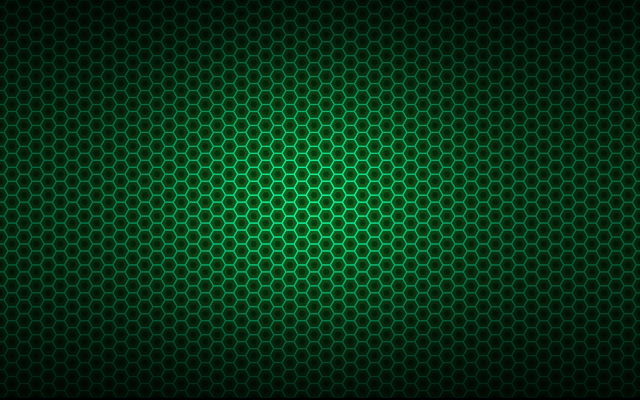
This pattern is drawn by a WebGL 1 fragment shader. Its source:

```glsl
precision highp float;
// A green honeycomb of glowing lines, lit by a soft oval spot over a wide band.
// Two interleaved rectangular lattices give the nearest flat-topped hexagon;
// its edge distance draws the line, halo and darker nested core.
uniform vec2 u_resolution;

// Lengths are in canvas heights, with the origin at the lower left.
const float CELL_HEIGHT = 0.03488;
const vec2 GRID_ORIGIN = vec2(0.0, 0.6167);
const float LINE_HALF_WIDTH = 0.0017;
const float HALO_WIDTH = 0.0036;
const float CORE_SIZE = 0.52;
const float CORE_SHADE = 0.74;
const float BOTTOM_STRIP = 0.006;

const vec2 SPOT_CENTER = vec2(0.771, 0.51);
const vec2 SPOT_RADIUS = vec2(0.38, 0.33);
const float BAND_RADIUS = 0.45;
const float BAND_SHARE = 0.4;

const vec3 FILL_COLOR = vec3(0.025, 0.32, 0.08);
const vec3 LINE_COLOR = vec3(0.09, 0.94, 0.62);
const vec3 HALO_COLOR = vec3(0.01, 0.24, 0.13);
const vec3 RING_COLOR = vec3(0.08, 0.07, 0.04);

// Position relative to the nearest hexagon center, in cell heights.
vec2 nearestCell(vec2 p) {
    vec2 period = vec2(sqrt(3.0), 1.0);
    vec2 a = mod(p + 0.5 * period, period) - 0.5 * period;
    vec2 b = mod(p, period) - 0.5 * period;
    return dot(a, a) < dot(b, b) ? a : b;
}

// Hexagonal radius: 0 at the center, 1 on the cell edge.
float hexRadius(vec2 p) {
    p = abs(p);
    return 2.0 * max(p.y, dot(p, vec2(0.8660254, 0.5)));
}

// Broad horizontal band plus the central spot.
float lightAt(vec2 p) {
    vec2 offset = p - SPOT_CENTER;
    vec2 spot = offset / SPOT_RADIUS;
    float band = offset.y / BAND_RADIUS;
    return mix(exp(-dot(spot, spot)), exp(-band * band), BAND_SHARE);
}

void main() {
    vec2 p = gl_FragCoord.xy / u_resolution.y;
    float pixel = 1.0 / u_resolution.y;
    float apothem = 0.5 * CELL_HEIGHT;

    float radius = hexRadius(nearestCell((p - GRID_ORIGIN) / CELL_HEIGHT));
    float edgeDistance = (1.0 - radius) * apothem;
    float coreDistance = (radius - CORE_SIZE) * apothem;

    // Cell face with a dark core and its faint rim.
    float core = 1.0 - smoothstep(-pixel, pixel, coreDistance);
    float rim = 1.0 - smoothstep(0.0, 1.5 * pixel, abs(coreDistance));
    vec3 color = FILL_COLOR * mix(1.0, CORE_SHADE, core);
    color += RING_COLOR * rim;

    // Bright edges and their halo.
    float line = 1.0 - smoothstep(LINE_HALF_WIDTH - 0.5 * pixel,
                                  LINE_HALF_WIDTH + 0.5 * pixel, edgeDistance);
    color += HALO_COLOR * exp(-edgeDistance / HALO_WIDTH);
    color = mix(color, LINE_COLOR, line);

    // Lighting and the thin black strip at the bottom.
    color *= lightAt(p);
    color *= smoothstep(BOTTOM_STRIP - pixel, BOTTOM_STRIP + pixel, p.y);
    gl_FragColor = vec4(color, 1.0);
}
```
